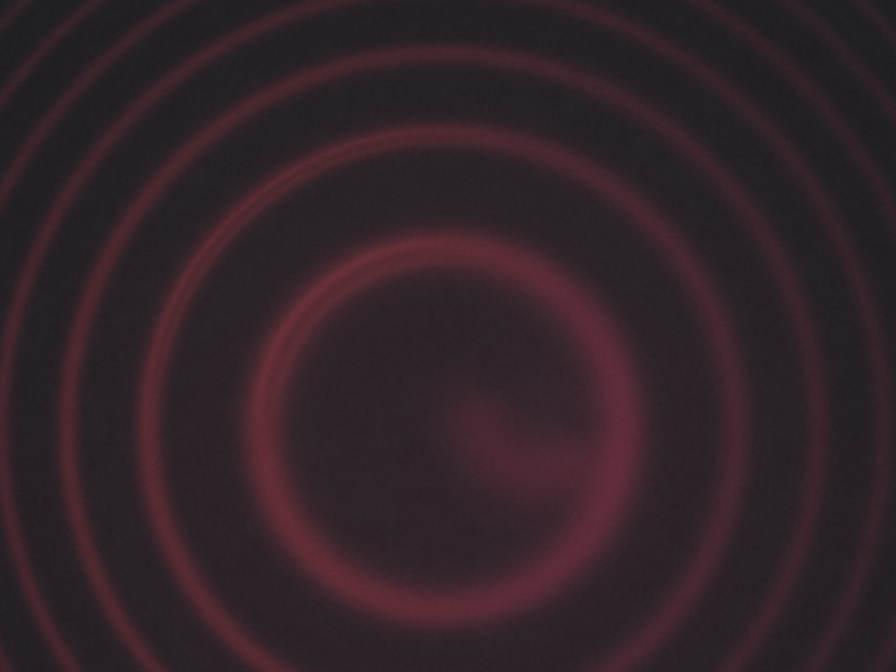
Write a Shadertoy shader that draws this background.

```glsl
// Concentric interference rings glowing dull red on a charcoal field.
// Phase grows with the squared radius, so rings crowd and thin outward;
// a soft crescent, faint streaks, a vignette and fine grain complete it.

const vec2 RING_CENTER = vec2(-0.008, -0.138);
const float RING_PERIOD = 0.1200;   // squared radius between two rings
const float FIRST_PHASE = 0.604;    // phase of the innermost ring

const vec3 CORE_DARK = vec3(0.172, 0.141, 0.163);
const vec3 EDGE_DARK = vec3(0.126, 0.122, 0.138);
const vec3 WARM_RED = vec3(0.215, 0.040, 0.045);
const vec3 ROSE_RED = vec3(0.190, 0.034, 0.058);

float hash(vec2 p) {
    vec3 q = fract(vec3(p.xyx) * 0.1031);
    q += dot(q, q.yzx + 33.33);
    return fract((q.x + q.y) * q.z);
}

float valueNoise(vec2 p) {
    vec2 cell = floor(p);
    vec2 f = fract(p);
    f = f * f * (3.0 - 2.0 * f);
    float low = mix(hash(cell), hash(cell + vec2(1, 0)), f.x);
    float high = mix(hash(cell + vec2(0, 1)), hash(cell + vec2(1, 1)), f.x);
    return mix(low, high, f.y);
}

float bell(float x, float width) {
    float t = x / width;
    return exp(-t * t);
}

// Signed phase offset from the nearest ring; the core holds no ring
float ringOffset(float radius) {
    float phase = radius * radius / RING_PERIOD - FIRST_PHASE;
    return phase - max(floor(phase + 0.5), 0.0);
}

// Ring brightness, weaker with distance and on the right-hand side
float ringGlow(float offset, float radius, vec2 dir) {
    float width = 0.145 + 0.030 * max(dir.x, 0.0);
    float falloff = exp(-max(radius - 0.27, 0.0) * 1.85);
    float sideLoss = smoothstep(0.22, 0.55, radius) * 0.24;
    return bell(offset, width) * falloff * (0.96 - sideLoss * dir.x);
}

// Thin paired lines riding on the upper left of the inner rings
float streaks(float offset, float radius, vec2 dir) {
    float sector = smoothstep(0.55, 1.0, dot(dir, normalize(vec2(-0.65, 0.75))));
    float lines = bell(offset - 0.045, 0.030) - 0.8 * bell(offset + 0.025, 0.030)
                + 0.6 * bell(offset + 0.090, 0.030);
    return sector * lines * (1.0 - smoothstep(0.35, 0.60, radius));
}

// Soft arc that opens toward the upper right
float crescent(vec2 p, vec2 center, float radius) {
    vec2 q = p - center;
    float facing = dot(normalize(q + 1e-5), normalize(vec2(-0.45, -0.9)));
    return bell(length(q) - radius, 0.050) * smoothstep(-0.15, 0.75, facing);
}

void mainImage(out vec4 fragColor, in vec2 fragCoord) {
    vec2 p = (fragCoord - 0.5 * iResolution.xy) / iResolution.y;
    vec2 q = p - RING_CENTER;
    float radius = length(q);
    vec2 dir = q / max(radius, 1e-4);

    // Dark field, slightly cooler and deeper toward the corners
    vec3 color = mix(CORE_DARK, EDGE_DARK, smoothstep(0.12, 0.95, radius));
    color += vec3(0.010, 0.0, 0.004) * smoothstep(0.3, -0.5, p.y);

    // Rings, shifting from warm red at left to rose at right
    float offset = ringOffset(radius);
    vec3 ringColor = mix(WARM_RED, ROSE_RED, smoothstep(-0.6, 0.7, dir.x - 0.3 * dir.y));
    color += ringColor * ringGlow(offset, radius, dir);
    color += vec3(0.045, 0.015, 0.015) * streaks(offset, radius, dir);

    // Crescent and the haze joining it to the inner ring
    float arc = crescent(p, vec2(0.135, -0.105), 0.095);
    float haze = bell(length(p - vec2(0.150, -0.170)), 0.130);
    color += vec3(0.085, 0.014, 0.026) * arc + vec3(0.042, 0.008, 0.015) * haze;

    // Fine grain and broad mottling
    float grain = valueNoise(p * 260.0 + 400.0) - 0.5;
    float mottle = valueNoise(p * 38.0 + 90.0) - 0.5;
    color += 0.014 * grain + 0.006 * mottle;

    fragColor = vec4(clamp(color, 0.0, 1.0), 1.0);
}
```
